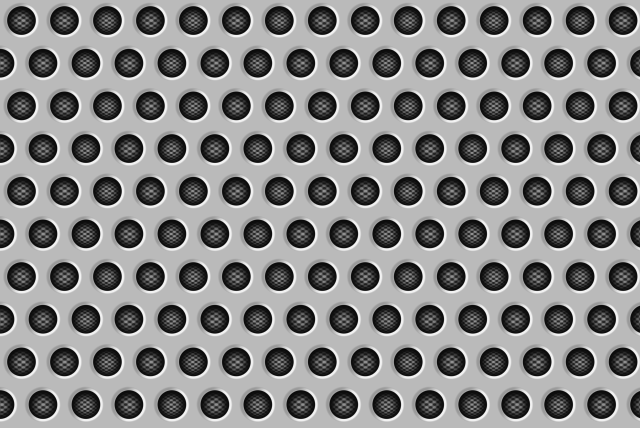
This pattern is drawn by a Shadertoy shader. Its source:

```glsl
// Perforated grey metal sheet: staggered round holes with bevelled rims,
// each showing a dark, domed wire mesh. Holes come from rounding to a shifted
// grid; the weave is a product of sines whose phase drifts by column.

const float PI = 3.14159265;

// Woven mesh in a hole of unit radius, fading to black at its wall
float meshShade(vec2 q, vec2 cell) {
    float phase = fract(cell.x * 0.4286);
    float fine = smoothstep(0.45, 0.6, phase) * (1.0 - smoothstep(0.88, 0.98, phase));
    vec2 bulged = q * (1.0 + 0.4 * dot(q, q));
    vec2 weave = PI * bulged * vec2(3.4, 5.0) * mix(1.0, 1.25, fine);
    weave += PI * vec2(phase, 0.5 + 0.06 * sin(cell.y * 2.1));
    float checker = 0.5 + 0.5 * clamp(1.5 * sin(weave.x) * sin(weave.y), -1.0, 1.0);
    float glow = 1.0 - smoothstep(0.15, 0.98, length(q + vec2(0.0, 0.06)));
    return 0.045 + glow * mix(0.11, 0.52, checker);
}

void mainImage(out vec4 fragColor, in vec2 fragCoord) {
    vec2 p = fragCoord / iResolution.y;
    float pixel = 1.0 / iResolution.y;

    // Nearest hole on the staggered grid
    vec2 pitch = vec2(0.1004, 0.0997);
    vec2 grid = (p - vec2(0.0, 0.0547)) / pitch;
    float row = floor(grid.y + 0.5);
    float stagger = 0.5 * mod(row, 2.0);
    float column = floor(grid.x - stagger + 0.5);
    vec2 d = (grid - vec2(column + stagger, row)) * pitch;
    float r = length(d);

    // Sheet with a soft shadow at the upper left of each rim
    float shade = 0.73;
    float shadow = 1.0 - smoothstep(0.038, 0.043, length(d - vec2(-0.0015, 0.0005)));
    shade -= 0.10 * shadow;

    // Bevel lit from the right and below
    float light = dot(d / max(r, 1e-4), normalize(vec2(0.85, -0.4)));
    float bevel = mix(0.60, 0.95, smoothstep(-0.65, 0.35, light));
    bevel += 0.10 * (1.0 - smoothstep(0.033, 0.037, r)) * smoothstep(0.2, -0.8, light);
    float rimRadius = 0.0397;
    shade = mix(shade, bevel, 1.0 - smoothstep(rimRadius - pixel, rimRadius + pixel, r));

    // Hole with its mesh
    float holeRadius = 0.0335;
    float hole = 1.0 - smoothstep(holeRadius - 0.7 * pixel, holeRadius + 0.7 * pixel, r);
    shade = mix(shade, meshShade(d / holeRadius, vec2(column, row)), hole);

    fragColor = vec4(vec3(shade), 1.0);
}
```
